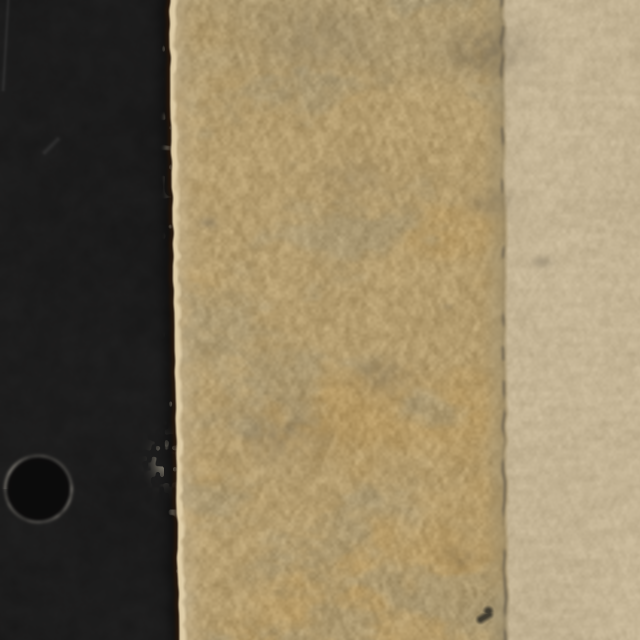
Give the GLSL for this texture, as a Shadertoy shader.

```glsl
const vec3 BOARD = vec3(0.108, 0.107, 0.107);
const vec3 HOLE = vec3(0.045, 0.042, 0.043);
const vec3 RIM = vec3(0.37, 0.36, 0.34);
const vec3 EDGE_BROWN = vec3(0.15, 0.085, 0.035);
const vec3 EDGE_CREAM = vec3(0.89, 0.82, 0.67);
const vec3 TAPE = vec3(0.705, 0.612, 0.432);
const vec3 TAPE_WARM = vec3(0.72, 0.605, 0.395);
const vec3 TAPE_GREY = vec3(0.64, 0.585, 0.455);
const vec3 PAPER = vec3(0.765, 0.702, 0.578);
const vec3 STAIN = vec3(0.42, 0.38, 0.31);
const vec3 DUST = vec3(0.50, 0.48, 0.43);
const vec2 HOLE_CENTRE = vec2(0.060, 0.236);
const float HOLE_RADIUS = 0.052;
const float EDGE_SOFT = 0.0025;
const float GRAIN_TAPE = 0.13;
const float GRAIN_PAPER = 0.065;
const int SMUDGES = 10;
// Smudges: centre, radius, strength
const vec4 SMUDGE[SMUDGES] = vec4[SMUDGES](
    vec4(0.768, 0.681, 0.022, 0.50), vec4(0.440, 0.322, 0.060, 0.30),
    vec4(0.765, 0.920, 0.050, 0.42), vec4(0.500, 0.942, 0.070, 0.22),
    vec4(0.326, 0.651, 0.013, 0.35), vec4(0.600, 0.408, 0.040, 0.28),
    vec4(0.553, 0.720, 0.040, 0.22), vec4(0.720, 0.128, 0.025, 0.25),
    vec4(0.848, 0.590, 0.011, 0.42), vec4(0.697, 0.521, 0.007, 0.40));

float hash(vec2 p) {
    vec3 q = fract(vec3(p.xyx) * 0.1031);
    q += dot(q, q.yzx + 33.33);
    return fract((q.x + q.y) * q.z);
}

float noise(vec2 p) {
    vec2 i = floor(p), f = fract(p);
    f = f * f * (3.0 - 2.0 * f);
    return mix(mix(hash(i), hash(i + vec2(1, 0)), f.x),
               mix(hash(i + vec2(0, 1)), hash(i + vec2(1, 1)), f.x), f.y);
}

float fbm(vec2 p) {
    float sum = 0.0, amp = 0.5;
    for (int i = 0; i < 4; i++) {
        sum += amp * noise(p);
        p = mat2(0.8, 0.6, -0.6, 0.8) * p * 2.03 + 17.3;
        amp *= 0.5;
    }
    return sum / 0.9375;
}

float segment(vec2 p, vec2 a, vec2 b) {
    vec2 d = b - a;
    return length(p - a - d * clamp(dot(p - a, d) / dot(d, d), 0.0, 1.0));
}

float bell(float x, float width) {
    return exp(-x * x / (width * width));
}

// Short fibres, slanted two ways
float fibres(vec2 p) {
    float a = noise(vec2(p.x + 0.35 * p.y, p.y) * vec2(125.0, 72.0));
    float b = noise(vec2(p.x - 0.45 * p.y, p.y) * vec2(120.0, 80.0) + 41.0);
    return 0.5 * (a + b) + 0.3 * noise(p * 210.0) - 0.65;
}

vec3 boardColour(vec2 p, float edge) {
    vec3 col = BOARD + 0.025 * (fbm(p * 45.0) - 0.5) + 0.015 * (fbm(p * 5.0) - 0.5);
    // Faint scratches
    col += 0.05 * bell(segment(p, vec2(0.013, 1.0), vec2(0.005, 0.86)), 0.003);
    col += 0.06 * bell(segment(p, vec2(0.070, 0.762), vec2(0.090, 0.782)), 0.004);
    // Punched hole, its rim lit at the lower right and upper left
    vec2 q = p - HOLE_CENTRE;
    float r = length(q), angle = atan(q.y, q.x);
    float light = 0.35 + 0.45 * pow(abs(cos(angle + 0.45)), 2.0);
    light *= 0.55 + 0.7 * noise(vec2(angle * 5.0, 3.0));
    col = mix(col, HOLE, 1.0 - smoothstep(HOLE_RADIUS - 0.007, HOLE_RADIUS, r));
    col = mix(col, RIM, light * bell(r - HOLE_RADIUS, 0.0035));
    // Shadow and brown fringe beside the strip
    col *= 1.0 - 0.45 * bell(edge, 0.018);
    col = mix(col, EDGE_BROWN, 0.85 * bell(edge + 0.002, 0.005));
    // Lint tuft and stray specks
    float tuft = bell(length((p - vec2(0.257, 0.280)) * vec2(1.0, 0.65)), 0.018);
    col = mix(col, DUST, tuft * smoothstep(0.50, 0.72, noise(p * vec2(150.0, 120.0))));
    float speck = smoothstep(0.80, 0.95, noise(vec2(p.x * 90.0, p.y * 65.0)));
    return mix(col, DUST, 0.5 * speck * bell(edge + 0.006, 0.006));
}

vec3 tapeColour(vec2 p, float edge, float seam) {
    float cloud = fbm(p * vec2(6.0, 8.0) + 5.0);
    vec3 col = mix(TAPE, TAPE_WARM, smoothstep(0.45, 0.75, cloud));
    float grey = smoothstep(0.50, 0.75, fbm(p * vec2(9.0, 14.0) + 31.0));
    grey += 0.65 * smoothstep(0.85, 0.93, p.y + 0.03 * cloud);
    col = mix(col, TAPE_GREY, clamp(0.6 * grey, 0.0, 0.8));
    col += GRAIN_TAPE * fibres(p) * vec3(1.0, 1.0, 0.95);
    // Worn pale left side and greyer right side
    col = mix(col, PAPER, 0.5 * bell(edge, 0.028));
    col = mix(col, TAPE_GREY * 0.95, 0.5 * smoothstep(-0.04, -0.005, seam));
    float cream = 1.0 - smoothstep(0.004, 0.013, edge + 0.006 * (noise(p * 85.0) - 0.5));
    return mix(col, EDGE_CREAM, 0.9 * cream);
}

vec3 paperColour(vec2 p) {
    vec3 col = PAPER + 0.035 * (fbm(p * 6.0) - 0.5);
    col += GRAIN_PAPER * fibres(p * 1.15 + 3.0);
    return col + 0.035 * (noise(p * vec2(28.0, 130.0)) - 0.5);
}

void mainImage(out vec4 fragColor, in vec2 fragCoord) {
    vec2 p = fragCoord / iResolution.xy;
    float soft = max(EDGE_SOFT, 1.0 / iResolution.y);
    float edge = p.x - mix(0.279, 0.265, p.y) - 0.003 * (noise(vec2(p.y * 55.0, 2.0)) - 0.5);
    float seam = p.x - mix(0.791, 0.786, p.y) - 0.004 * (noise(vec2(p.y * 45.0, 9.0)) - 0.5);

    vec3 sheet = mix(tapeColour(p, edge, seam), paperColour(p), smoothstep(-0.003, 0.007, seam));
    // Broken dark line along the seam
    float broken = smoothstep(0.40, 0.80, noise(vec2(p.y * 38.0, 6.0)));
    sheet = mix(sheet, STAIN, (0.12 + 0.5 * broken) * bell(seam + 0.002, 0.0035));

    for (int i = 0; i < SMUDGES; i++) {
        vec2 q = (p - SMUDGE[i].xy) * vec2(0.8, 1.3);
        float mottled = 0.35 + 0.9 * noise(p * 75.0 + float(i));
        sheet = mix(sheet, STAIN, SMUDGE[i].w * mottled * bell(length(q), SMUDGE[i].z));
    }
    // Ink blot near the foot of the seam
    float blot = min(segment(p, vec2(0.751, 0.032), vec2(0.764, 0.040)) - 0.004,
                     length(p - vec2(0.763, 0.045)) - 0.005);
    sheet = mix(sheet, vec3(0.18, 0.17, 0.14), 0.85 * (1.0 - smoothstep(-0.003, 0.006, blot)));

    vec3 col = mix(boardColour(p, edge), sheet, smoothstep(-soft, soft, edge));
    fragColor = vec4(clamp(col, 0.0, 1.0), 1.0);
}
```
